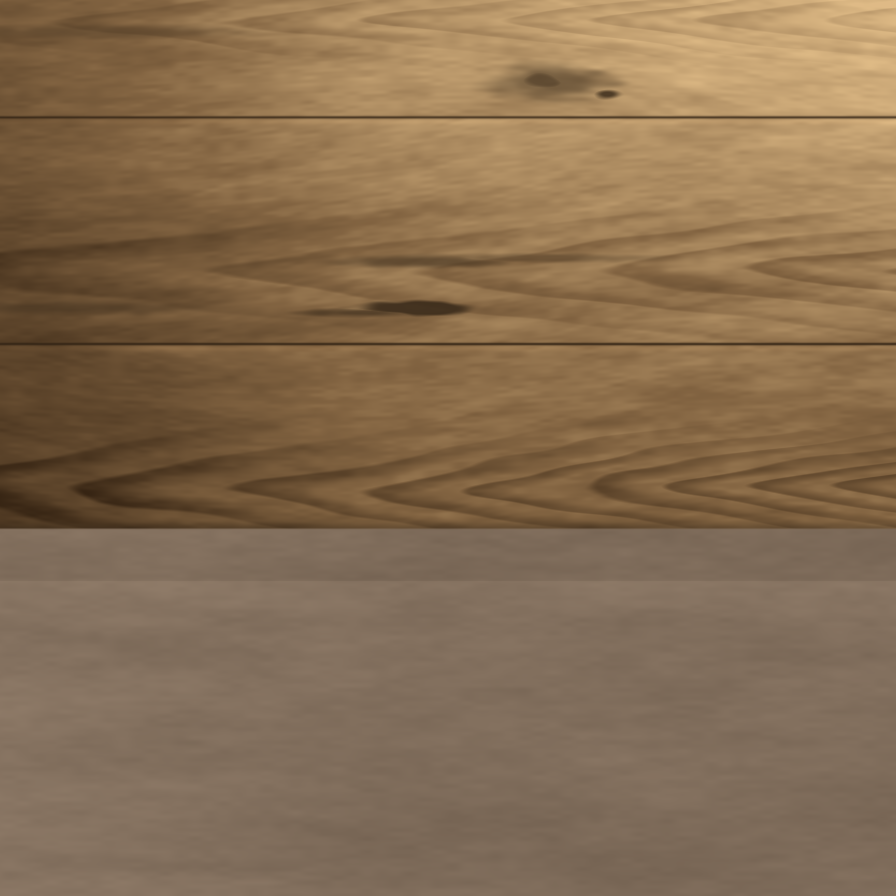
Reproduce this texture procedurally as a Shadertoy shader.

```glsl
const float SEAM_HIGH = 0.869;
const float SEAM_LOW = 0.616;
const float FLOOR_EDGE = 0.410;
const float STRIP_EDGE = 0.352;
const float SEAM_WIDTH = 0.0016;
const float FIBRE_CONTRAST = 0.20;
const float RING_CONTRAST = 0.27;
const vec3 WOOD_DARK = vec3(0.27, 0.19, 0.11);
const vec3 WOOD_MID = vec3(0.51, 0.39, 0.255);
const vec3 WOOD_LIGHT = vec3(0.84, 0.70, 0.50);
const vec3 KNOT_COLOR = vec3(0.23, 0.17, 0.105);
const vec3 FLOOR_DARK = vec3(0.455, 0.385, 0.32);
const vec3 FLOOR_LIGHT = vec3(0.575, 0.495, 0.42);

float hash(vec2 p) {
    vec3 q = fract(vec3(p.xyx) * 0.1031);
    q += dot(q, q.yzx + 33.33);
    return fract((q.x + q.y) * q.z);
}

float noise(vec2 p) {
    vec2 i = floor(p), f = fract(p);
    f = f * f * (3.0 - 2.0 * f);
    return mix(mix(hash(i), hash(i + vec2(1, 0)), f.x),
               mix(hash(i + vec2(0, 1)), hash(i + vec2(1, 1)), f.x), f.y);
}

// Stretched octaves of fibre, centred on zero
float fibres(vec2 p) {
    float sum = 0.0, weight = 0.36;
    vec2 scale = vec2(4.0, 32.0);
    for (int i = 0; i < 4; i++) {
        sum += weight * (noise(p * scale + float(i) * 17.3) - 0.5);
        scale *= vec2(2.5, 2.0);
        weight *= 0.9;
    }
    return sum;
}

// Nested arches that open to the right around a horizontal axis
float arches(vec2 p, float axis, float slope, float density, float offset, float reach) {
    float dy = p.y - axis + 0.012 * (noise(p * vec2(7.0, 18.0)) - 0.5);
    float tip = p.x - slope * (sqrt(dy * dy + 0.00003) - 0.0055);
    tip += 0.05 * (noise(p * vec2(9.0, 55.0)) - 0.5);
    float ring = fract(density * (5.0 * tip + 3.0 * tip * tip) - offset);
    float line = smoothstep(0.0, 0.14, ring) * (1.0 - smoothstep(0.14, 0.75, ring));
    return line * exp(-dy * dy / (reach * reach));
}

// Soft elongated mark with a ragged outline
float mark(vec2 p, vec2 center, vec2 radius, float softness) {
    float d = length((p - center) / radius);
    d += 0.45 * (noise(p * vec2(45.0, 160.0)) - 0.5);
    return 1.0 - smoothstep(1.0 - softness, 1.0 + softness, d);
}

float seam(float y, float level, float width) {
    float d = (y - level) / width;
    return exp(-d * d);
}

vec3 woodColor(vec2 p) {
    // Light falls from the upper right
    float height = clamp((p.y - FLOOR_EDGE) / (1.0 - FLOOR_EDGE), 0.0, 1.0);
    float light = 0.10 + 0.29 * smoothstep(-0.03, 0.48, p.x) + 0.05 * p.x;
    light += pow(height, 1.2) * (0.28 + 0.28 * p.x);

    // Each plank has its own grain
    float plank = step(SEAM_LOW, p.y) + step(SEAM_HIGH, p.y);
    float middle = step(0.5, plank) * step(plank, 1.5);
    vec2 g = p + vec2(plank * 3.7, 0.0);
    g.y += 0.012 * sin(p.x * 5.0 + plank) - middle * 0.05 * p.x;
    float grain = fibres(g);

    float rings;
    if (plank < 0.5) rings = arches(p, 0.456, 6.0, 1.0, 0.34, 0.052);
    else if (plank < 1.5) rings = 0.65 * arches(p, 0.698, 8.0, 0.6, 0.71, 0.065);
    else rings = 0.5 * arches(p, 0.977, 9.0, 0.9, 0.2, 0.035);

    light += grain * FIBRE_CONTRAST * 1.5 - rings * RING_CONTRAST + 0.035;
    vec3 color = mix(WOOD_DARK, WOOD_MID, clamp(light * 2.0, -0.3, 1.0));
    color = mix(color, WOOD_LIGHT, clamp(light * 2.0 - 1.0, 0.0, 1.1));

    // Knots and resin streaks
    float stain = 0.55 * mark(p, vec2(0.618, 0.908), vec2(0.060, 0.017), 0.65);
    stain = max(stain, 0.7 * mark(p, vec2(0.605, 0.909), vec2(0.026, 0.010), 0.5));
    stain = max(stain, 0.85 * mark(p, vec2(0.678, 0.895), vec2(0.014, 0.005), 0.5));
    stain = max(stain, 0.9 * mark(p, vec2(0.464, 0.656), vec2(0.066, 0.0075), 0.3));
    stain = max(stain, 0.65 * mark(p, vec2(0.405, 0.651), vec2(0.060, 0.004), 0.6));
    stain = max(stain, 0.55 * mark(p, vec2(0.465, 0.708), vec2(0.080, 0.006), 0.7));
    stain = max(stain, 0.35 * mark(p, vec2(0.610, 0.712), vec2(0.120, 0.004), 0.7));
    stain = max(stain, 0.45 * mark(p, vec2(0.070, 0.656), vec2(0.120, 0.006), 0.8));
    stain = max(stain, 0.30 * mark(p, vec2(0.120, 0.965), vec2(0.130, 0.006), 0.8));
    color = mix(color, KNOT_COLOR, stain);

    // Plank joints with a faint lit lip
    float lip = seam(p.y, SEAM_HIGH - 0.005, 0.003) + seam(p.y, SEAM_LOW - 0.005, 0.003);
    float joint = max(seam(p.y, SEAM_HIGH, SEAM_WIDTH) * 0.75, seam(p.y, SEAM_LOW, SEAM_WIDTH) * 0.85);
    color *= 1.0 + 0.06 * lip;
    color = mix(color, WOOD_DARK * 0.7, joint);
    return color * (1.0 - 0.18 * seam(p.y, FLOOR_EDGE, 0.006));
}

vec3 floorColor(vec2 p) {
    float light = 0.55 - 0.22 * p.x * (1.0 - p.y) - 0.10 * smoothstep(0.35, 0.1, p.y);
    light += 0.22 * exp(-(STRIP_EDGE - p.y) * 14.0) * step(p.y, STRIP_EDGE);
    light += 0.16 * (1.0 - smoothstep(0.0, 0.3, length((p - vec2(0.05, 0.0)) * vec2(0.7, 1.0))));
    light -= 0.16 * smoothstep(STRIP_EDGE - 0.003, STRIP_EDGE + 0.003, p.y);
    light += 0.62 * fibres(p * vec2(1.0, 0.8) + 11.0);
    light += 0.20 * (noise(p * vec2(2.5, 11.0) + 5.0) - 0.5);
    return mix(FLOOR_DARK, FLOOR_LIGHT, clamp(light, -0.3, 1.3));
}

void mainImage(out vec4 fragColor, in vec2 fragCoord) {
    vec2 uv = fragCoord / iResolution.xy;
    float wall = smoothstep(-0.0015, 0.0015, uv.y - FLOOR_EDGE);
    fragColor = vec4(mix(floorColor(uv), woodColor(uv), wall), 1.0);
}
```
